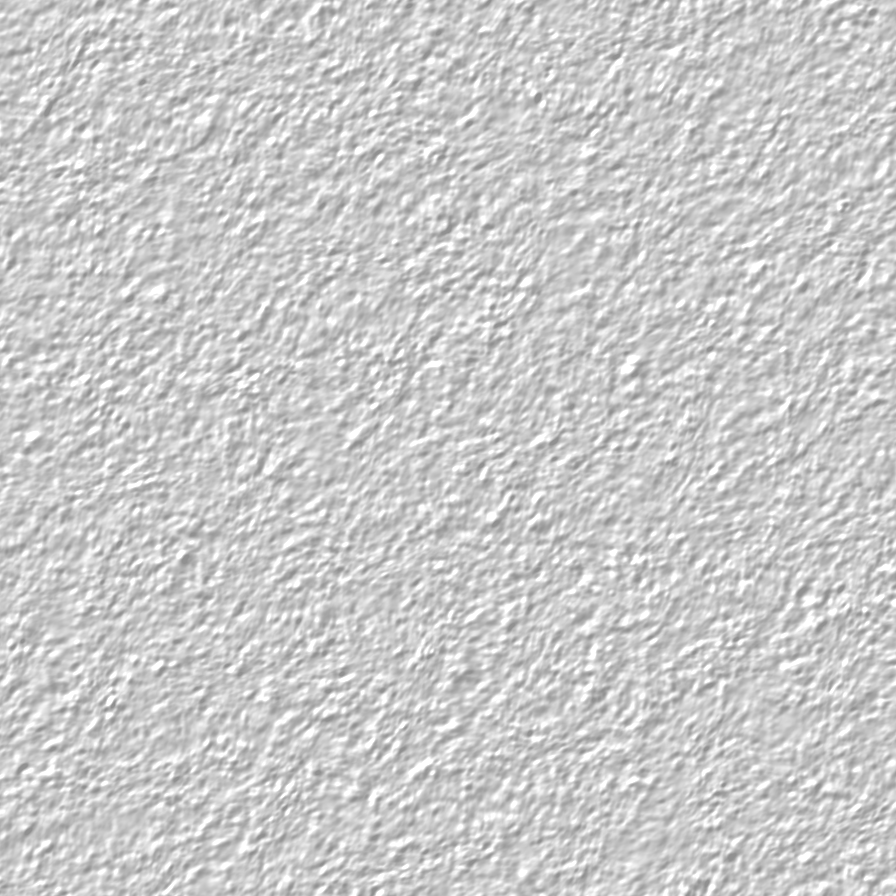
Reproduce this texture procedurally as a WebGL 1 fragment shader.

```glsl
precision highp float;
// Rough grey plaster in relief, lit from the upper left.

uniform vec2 u_resolution;

const vec2 LIGHT_DIR = vec2(-0.64, 0.768);
const float RIDGE_STRETCH = 1.14;
const float BASE_GREY = 0.795;
const float RELIEF_CONTRAST = 0.094;
const float HIGHLIGHT_BIAS = 0.07;

// Three random values in 0..1 for one cell
vec3 hash3(vec2 cell, float seed) {
  vec3 q = vec3(dot(cell, vec2(127.1, 311.7)),
                dot(cell, vec2(269.5, 183.3)),
                dot(cell, vec2(419.2, 371.9)));
  return fract(sin(q + seed * 17.3) * 43758.545);
}

// Cellular noise: one smooth bump or dent per cell.
// Returns the height (x) and its slope along the y axis (y).
vec2 cellBumps(vec2 p, float seed) {
  vec2 cell = floor(p);
  vec2 local = p - cell;
  vec2 relief = vec2(0.0);
  for (int j = -1; j <= 1; j++) {
    for (int i = -1; i <= 1; i++) {
      vec2 offset = vec2(float(i), float(j));
      vec3 rnd = hash3(cell + offset, seed);
      vec2 d = local - offset - rnd.xy;
      float falloff = max(1.0 - dot(d, d), 0.0);
      float weight = 2.0 * rnd.z - 1.0;
      relief += weight * falloff * falloff * vec2(falloff, -6.0 * d.y);
    }
  }
  return relief;
}

// Layered sines that bend the ridges
vec2 bend(vec2 p, float amount) {
  vec2 wave = sin(p.yx * vec2(43.0, 37.0) + 2.0 * sin(p * vec2(19.0, 23.0)));
  return p + amount * wave;
}

// Turns p so that y points at the light and x runs along the ridges
vec2 toRidgeSpace(vec2 p, vec2 lightDir, float stretch) {
  vec2 ridgeDir = vec2(lightDir.y, -lightDir.x);
  return vec2(dot(p, ridgeDir) / stretch, dot(p, lightDir));
}

// Summed slope of four grain sizes, from lumps to fine grit
float plasterSlope(vec2 p) {
  vec2 lumps = cellBumps(p * 42.0, 1.0);
  vec2 grains = cellBumps(p * 79.0 + 5.3, 2.0);
  vec2 chips = cellBumps(p * 127.0 + 9.7, 3.0);
  vec2 grit = cellBumps(p * 196.0 + 3.1, 4.0);
  float roughness = 1.0 + 0.25 * cellBumps(p * 17.0, 5.0).x + 0.3 * lumps.x;
  return 0.28 * lumps.y
       + roughness * (0.68 * grains.y + 0.9 * chips.y + 0.5 * grit.y);
}

// Faces that fall towards the light are bright, with a longer bright tail
float shade(float slope, float contrast, float bias) {
  float lit = clamp(-slope, -3.0, 3.0);
  return BASE_GREY + contrast * (lit + bias * (lit * lit - 1.0));
}

void main() {
  vec2 uv = gl_FragCoord.xy / u_resolution.y;
  vec2 p = bend(toRidgeSpace(uv, LIGHT_DIR, RIDGE_STRETCH), 0.003);
  float grey = shade(plasterSlope(p), RELIEF_CONTRAST, HIGHLIGHT_BIAS);
  gl_FragColor = vec4(vec3(clamp(grey, 0.0, 1.0)), 1.0);
}
```
